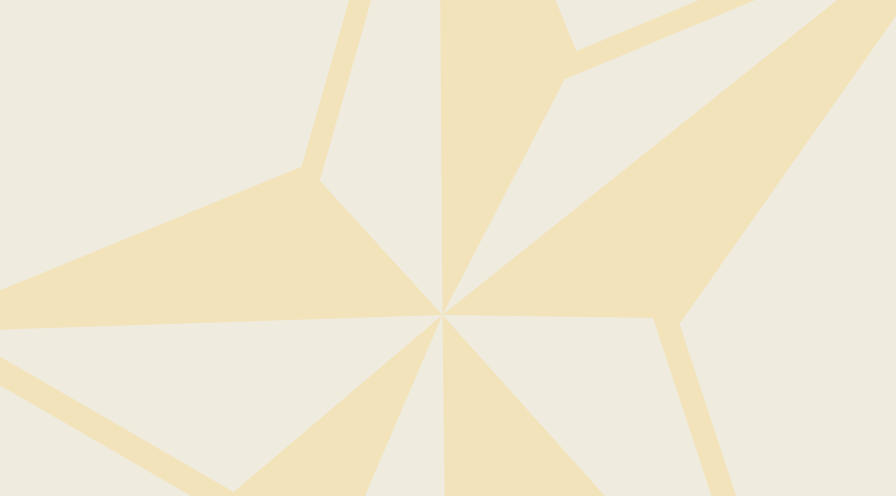
Give the GLSL for this background, as a WebGL 2 fragment shader.

```glsl
#version 300 es
precision highp float;

uniform vec2 u_resolution;
out vec4 outColor;

const vec3 PAPER = vec3(0.938, 0.921, 0.873);
const vec3 STRAW = vec3(0.949, 0.890, 0.729);

// Lengths are in canvas heights, angles in degrees.
const int FACETS = 5;
const vec2 HUB = vec2(0.892, 0.365);

// Facets run clockwise; each lies between two spines and is split by a valley.
const float SPINE[FACETS] = float[](181.9, 90.4, 38.6, -48.1, -113.2);
const float VALLEY[FACETS] = float[](132.4, 62.6, -0.8, -89.3, -139.7);
const vec2 CORNER[FACETS] = vec2[](
    vec2(-0.284, 0.299), vec2(0.270, 0.532), vec2(0.478, -0.018),
    vec2(0.005, -0.610), vec2(-0.405, -0.424));

// Outer edges leaving each corner, and the border width of the pale half.
const float EDGE_CCW[FACETS] = float[](202.3, 112.2, 54.9, -17.0, -75.0);
const float EDGE_CW[FACETS] = float[](74.1, 22.6, -71.8, -105.0, 149.9);
const float BORDER[FACETS] = float[](0.043, 0.0435, 0.047, 0.045, 0.050);

// Signed distance to a line through the origin, positive on its left.
float leftOf(vec2 p, float degrees) {
    float a = radians(degrees);
    return dot(p, vec2(-sin(a), cos(a)));
}

// Signed distance to the filled part of one facet, negative inside.
float facetDistance(vec2 p, int i) {
    float wedge = max(leftOf(p, SPINE[i]), -leftOf(p, SPINE[(i + 1) % FACETS]));
    vec2 q = p - CORNER[i];
    float edgeCcw = -leftOf(q, EDGE_CCW[i]);
    float edgeCw = leftOf(q, EDGE_CW[i]);
    float star = min(edgeCcw, edgeCw);
    float paleHalf = max(leftOf(p, VALLEY[i]), edgeCw + BORDER[i]);
    return max(max(wedge, star), -paleHalf);
}

void main() {
    vec2 p = gl_FragCoord.xy / u_resolution.y - HUB;
    float pixel = 1.0 / u_resolution.y;

    float fill = 0.0;
    for (int i = 0; i < FACETS; i++) {
        float coverage = clamp(0.5 - facetDistance(p, i) / pixel, 0.0, 1.0);
        fill = max(fill, coverage);
    }

    outColor = vec4(mix(PAPER, STRAW, fill), 1.0);
}
```
